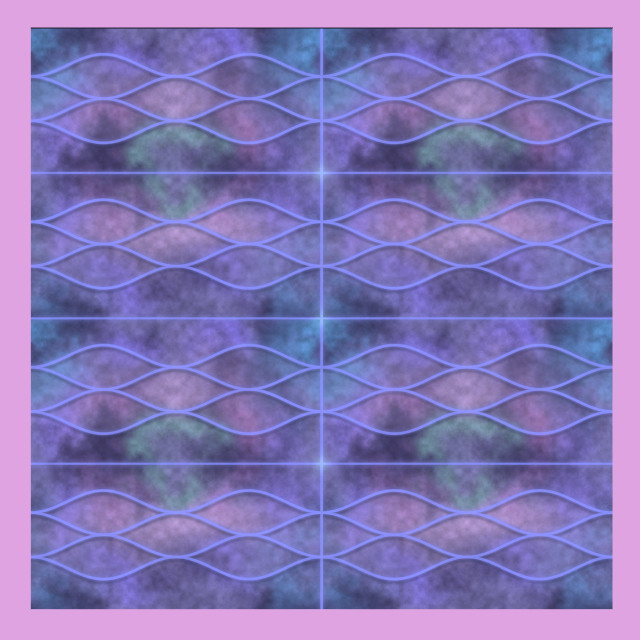
Write a WebGL 2 fragment shader that draws this pattern.

```glsl
#version 300 es
precision highp float;
// A framed panel of nebula tiles, each crossed by rows of four touching waves.
// Clouds are tileable noise tinted by soft masks folded about the tile centre;
// glowing waves and grid lines are drawn from distances in canvas units.
#define GRID vec2(2.0, 4.0)
#define PANEL_MIN 0.0482
#define PANEL_SIZE 0.9088
#define WAVE_TOP 0.260
#define WAVE_STEP 0.1525
#define WAVE_AMP 0.076
#define LINE_HALF 0.0021
#define GLOW_WIDTH 0.0055
#define FRAME_COLOR vec3(0.87, 0.64, 0.88)
#define LINE_COLOR vec3(0.50, 0.53, 0.95)

uniform vec2 u_resolution;
out vec4 fragColor;

const float TAU = 6.2831853;

float hash(vec2 cell, float seed) {
    uvec2 k = uvec2(ivec2(cell) + 32768) * uvec2(1597u, 3571u);
    uint h = (k.x ^ k.y ^ uint(seed * 977.0)) * 747796u;
    h = (h ^ (h >> 15)) * 277803u;
    h = (h ^ (h >> 13)) * 1911u;
    return float((h ^ (h >> 16)) & 65535u) / 65535.0;
}

// Value noise that wraps after the given number of cells
float noise(vec2 p, float period, float seed) {
    vec2 i = floor(p), f = fract(p);
    f = f * f * (3.0 - 2.0 * f);
    vec2 a = mod(i, period), b = mod(i + 1.0, period);
    return mix(mix(hash(a, seed), hash(vec2(b.x, a.y), seed), f.x),
               mix(hash(vec2(a.x, b.y), seed), hash(b, seed), f.x), f.y);
}

float fbm(vec2 tile, float period, float seed) {
    float sum = 0.0, weight = 0.5;
    for (int i = 0; i < 6; i++) {
        sum += weight * noise(tile * period, period, seed + float(i));
        period *= 2.0;
        weight *= 0.52;
    }
    return sum;
}

// Soft elliptical patch
float bloom(vec2 p, vec2 centre, vec2 radius) {
    vec2 d = (p - centre) / radius;
    return exp(-dot(d, d));
}

// Cloud colour; tile has y pointing down and repeats every unit
vec3 nebula(vec2 tile) {
    vec2 warp = vec2(fbm(tile, 5.0, 11.0), fbm(tile, 5.0, 23.0)) - 0.5;
    float cloud = smoothstep(0.28, 0.74, fbm(tile, 6.0, 37.0));
    float wisps = smoothstep(0.30, 0.68, fbm(tile, 8.0, 51.0));
    float grain = fbm(tile, 40.0, 67.0) - 0.5;
    vec2 p = fract(tile) - vec2(0.5, 0.48) + warp * 0.24;
    vec2 q = abs(p);

    float pink = bloom(q, vec2(0.0, 0.21), vec2(0.31, 0.12));
    float rose = bloom(q, vec2(0.23, 0.14), vec2(0.10, 0.12));
    float green = bloom(vec2(length(p), 0.0), vec2(0.11, 0.0), vec2(0.06, 1.0));
    float violet = bloom(q, vec2(0.18, 0.39), vec2(0.11, 0.07))
                 + bloom(q, vec2(0.36, 0.16), vec2(0.08, 0.15));
    float cyan = bloom(q, vec2(0.46, 0.36), vec2(0.14, 0.17));

    vec3 color = mix(vec3(0.25, 0.23, 0.40), vec3(0.43, 0.41, 0.63), cloud);
    color = mix(color, vec3(0.36, 0.62, 0.86), cyan * (0.15 + 0.65 * wisps));
    color = mix(color, vec3(0.50, 0.44, 0.92), min(violet, 1.0) * (0.1 + 0.75 * cloud));
    color = mix(color, vec3(0.68, 0.46, 0.76), rose * wisps * 0.7);
    color = mix(color, vec3(0.76, 0.62, 0.84), pink * (0.25 + 0.55 * cloud));
    color = mix(color, vec3(0.43, 0.58, 0.62), green * (0.15 + 0.6 * wisps));
    return color * (1.0 + 0.42 * grain);
}

float stroke(float dist, float halfWidth, float pixel) {
    return 1.0 - smoothstep(halfWidth - pixel, halfWidth + pixel, dist);
}

float glow(float dist, float width) {
    return exp(-dist * dist / (width * width));
}

void main() {
    vec2 uv = gl_FragCoord.xy / u_resolution;
    float pixel = 0.75 / min(u_resolution.x, u_resolution.y);
    vec2 panel = (uv - PANEL_MIN) / PANEL_SIZE;
    vec2 cellSize = PANEL_SIZE / GRID;
    vec2 cell = fract(panel * GRID);
    float down = 1.0 - cell.y;
    vec2 tile = vec2(panel.x, 1.0 - panel.y) * GRID.x;
    vec3 color = nebula(tile);

    // Four alternating waves, each with a shadow below it
    float phase = 2.0 * TAU * cell.x;
    float slope = WAVE_AMP * cellSize.y * 2.0 * TAU / cellSize.x * sin(phase);
    float scale = cellSize.y / sqrt(1.0 + slope * slope);
    float line = 0.0, halo = 0.0, shadow = 0.0;
    for (int i = 0; i < 4; i++) {
        float side = i % 2 == 0 ? 1.0 : -1.0;
        float waveY = WAVE_TOP + WAVE_STEP * float(i) + side * WAVE_AMP * cos(phase);
        float offset = (down - waveY) * scale;
        line = max(line, stroke(abs(offset), LINE_HALF, pixel));
        halo = max(halo, glow(offset, GLOW_WIDTH));
        shadow = max(shadow, glow(offset - 0.005, 0.0032));
    }

    // Pale haze between the outer waves
    float ripple = WAVE_AMP * cos(phase);
    float inside = smoothstep(-0.01, 0.01, down - WAVE_TOP - ripple)
                 * smoothstep(-0.01, 0.01, WAVE_TOP + 3.0 * WAVE_STEP - ripple - down);
    color = mix(color, vec3(0.59, 0.53, 0.71), 0.20 * inside);
    color *= 1.0 - 0.22 * shadow;

    // Straight dividers, glowing where they cross
    vec2 divider = clamp(round(panel * GRID), vec2(1.0), GRID - 1.0) / GRID;
    vec2 gap = abs(panel - divider) * PANEL_SIZE;
    float wear = 0.7 + 0.3 * fbm(tile, 12.0, 83.0);
    line = max(line, stroke(gap.x, LINE_HALF, pixel));
    line = max(line, stroke(gap.y, LINE_HALF * 0.8, pixel) * 0.9);
    halo = max(halo, max(glow(gap.x, GLOW_WIDTH), 0.8 * glow(gap.y, GLOW_WIDTH)));
    color = mix(color, LINE_COLOR, 0.38 * halo);
    color = mix(color, LINE_COLOR + 0.12 * color, line * wear * 0.92);
    color += vec3(0.08, 0.16, 0.12) * glow(length(gap), 0.014);

    // Thin dark top edge and the plain frame
    float topGap = abs(panel.y - 1.0) * PANEL_SIZE;
    color = mix(color, vec3(0.13, 0.12, 0.20), stroke(topGap, 0.0016, pixel));
    vec2 fromCentre = abs(panel - 0.5) - 0.5;
    float edge = max(fromCentre.x, fromCentre.y) * PANEL_SIZE;
    color = mix(color, FRAME_COLOR, smoothstep(-pixel, pixel, edge));
    fragColor = vec4(clamp(color, 0.0, 1.0), 1.0);
}
```
